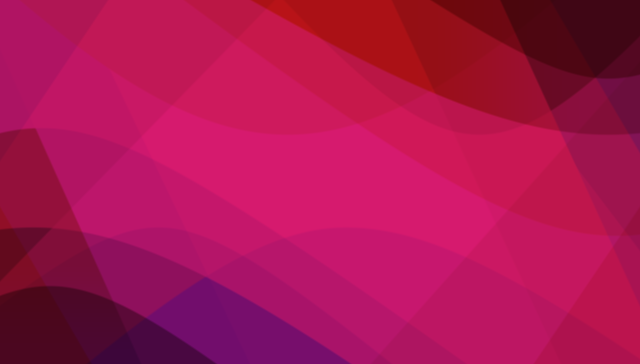
Give the GLSL for this background, as a WebGL 2 fragment shader.

```glsl
#version 300 es
precision highp float;
// Crimson and magenta backdrop of overlapping translucent arcs and slanted planes.
uniform vec2 u_resolution;
out vec4 fragColor;

const float EDGE = 0.0038;
const vec3 BASE = vec3(0.84, 0.10, 0.43);

float cover(float d) {
    return smoothstep(-EDGE, EDGE, d);
}

// Half-plane on the left hand side when walking from a to b
float plane(vec2 p, vec2 a, vec2 b) {
    vec2 dir = normalize(b - a);
    vec2 q = p - a;
    return cover(dir.x * q.y - dir.y * q.x);
}

// Area below a hyperbolic crest; drop sets the left and right steepness
float hill(vec2 p, vec2 peak, float width, vec2 drop) {
    float t = (p.x - peak.x) / width;
    float fall = t < 0.0 ? drop.x : drop.y;
    float bend = sqrt(1.0 + t * t);
    float slope = fall / width * t / bend;
    return cover((peak.y - fall * (bend - 1.0) - p.y) / sqrt(1.0 + slope * slope));
}

// Area above a hyperbolic trough
float bowl(vec2 p, vec2 base, float width, float rise) {
    return hill(vec2(p.x, -p.y), vec2(base.x, -base.y), width, vec2(rise));
}

// Translucent sheet of coloured glass
vec3 tint(vec3 color, float mask, vec3 glass) {
    return color * mix(vec3(1.0), glass, mask);
}

// Sheets entering from the left; they darken where they cross the hills
vec3 leftPlanes(vec3 c, vec2 p, float ridge, float mound, float dome) {
    float diagonal = plane(p, vec2(0.0, 0.227), vec2(0.75, 1.0));
    c = tint(c, diagonal, vec3(0.94, 0.93, 0.92));
    c = tint(c, diagonal * mound, vec3(0.82, 0.82, 0.85));
    c = tint(c, plane(p, vec2(0.0, 0.557), vec2(0.295, 1.0)), vec3(0.91, 0.92, 0.98));
    float fold = plane(p, vec2(0.682, 0.0), vec2(0.273, 0.864)) * (1.0 - dome);
    c = tint(c, fold, vec3(0.96, 0.93, 1.0));
    float shade = plane(p, vec2(0.385, 0.0), vec2(-0.06, 1.0));
    float blueKept = mix(0.9, 0.6, smoothstep(0.0, 0.3, p.y));
    c = tint(c, shade, vec3(0.98, 0.97, 1.0));
    c = tint(c, shade * ridge, vec3(0.85, 0.83, blueKept));
    return tint(c, plane(p, vec2(0.25, 0.0), vec2(0.125, 0.216)), vec3(0.98, 0.9, 0.65));
}

vec3 lowerHills(vec3 c, vec2 p, float ridge, float mound) {
    c = tint(c, ridge, vec3(0.92, 0.92, 0.98));
    c = tint(c, mound, vec3(0.82, 0.82, 0.88));
    c = tint(c, hill(p, vec2(0.136, 0.214), 0.273, vec2(0.227)), vec3(0.64, 0.6, 0.6));
    c = tint(c, hill(p, vec2(0.432, 0.375), 0.25, vec2(0.216)), vec3(0.92, 0.9, 0.98));
    float swell = hill(p, vec2(0.943, 0.375), 0.455, vec2(0.443, 0.352));
    c = tint(c, swell, vec3(0.93, 0.92, 1.0));
    return tint(c, swell * mound, vec3(0.86, 0.88, 1.17));
}

// Sheets from the top and right share the masks they darken together
vec3 upperRight(vec3 c, vec2 p, float dome) {
    float steep = plane(p, vec2(1.364, 1.0), vec2(1.745, 0.159));
    float slant = plane(p, vec2(1.068, 1.0), vec2(1.341, 0.409));
    float cup = bowl(p, vec2(1.307, 0.63), 0.341, 0.432);
    float canopy = bowl(p, vec2(1.659, 0.63), 0.568, 0.375);
    float blueKept = mix(0.32, 0.75, smoothstep(1.1, 1.6, p.x));

    c = tint(c, dome, vec3(0.96, 1.0, 0.85));
    c = tint(c, cup, vec3(0.93, 0.9, 0.92));
    c = tint(c, cup * steep, vec3(0.82, 0.78, 0.68));
    c = tint(c, bowl(p, vec2(1.682, 0.352), 0.455, 0.364), vec3(0.97, 0.95, 0.8));
    c = tint(c, canopy, vec3(0.92, 0.8, blueKept));
    c = tint(c, canopy * slant, vec3(0.9, 0.88, 0.95));
    c = tint(c, bowl(p, vec2(1.659, 0.784), 0.227, 0.159), vec3(0.74, 0.55, 0.5));

    c = tint(c, steep, vec3(0.9, 0.95, 1.06));
    c = tint(c, steep * plane(p, vec2(1.5, 0.636), vec2(1.705, 0.364)), vec3(0.92, 0.92, 0.97));
    c = tint(c, slant, vec3(0.97, 0.97, 0.96));
    c = tint(c, plane(p, vec2(1.745, 0.83), vec2(1.011, 0.0)), vec3(0.95, 0.95, 0.9));
    c = tint(c, plane(p, vec2(1.745, 0.432), vec2(1.455, 0.0)), vec3(0.95, 0.84, 0.82));
    return tint(c, plane(p, vec2(1.5, 1.0), vec2(1.745, 0.58)), vec3(0.82, 1.0, 1.1));
}

void main() {
    // Canvas units: height is 1, width is 1.745
    vec2 p = gl_FragCoord.xy / u_resolution * vec2(1.745, 1.0);
    float ridge = hill(p, vec2(0.114, 0.648), 0.341, vec2(0.255));
    float mound = hill(p, vec2(0.091, 0.375), 0.568, vec2(0.455));
    float dome = bowl(p, vec2(0.784, 0.63), 0.682, 0.795);

    vec3 color = leftPlanes(BASE, p, ridge, mound, dome);
    color = lowerHills(color, p, ridge, mound);
    color = upperRight(color, p, dome);

    fragColor = vec4(clamp(color, 0.0, 1.0), 1.0);
}
```
